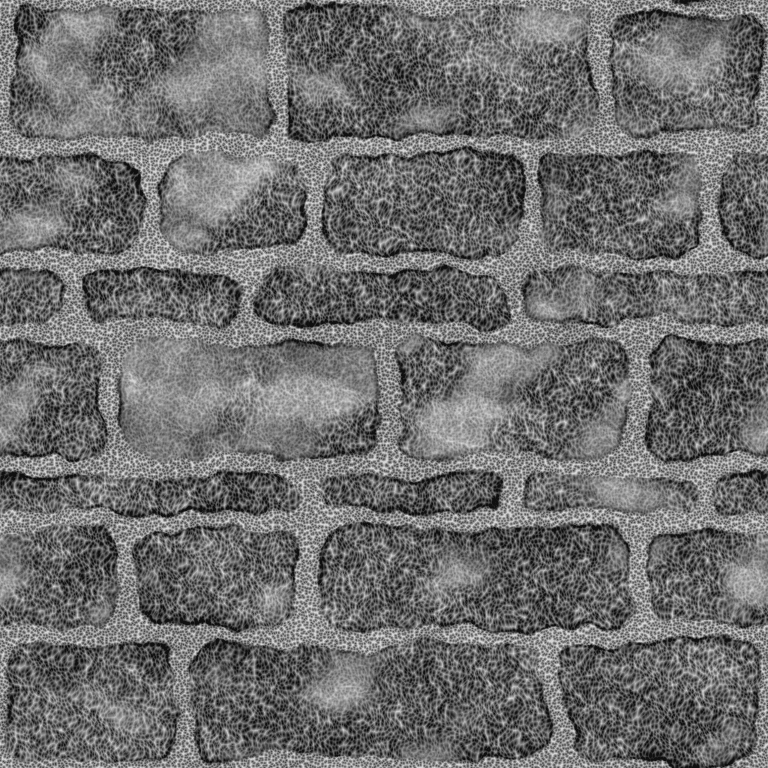
This texture map is drawn by a three.js fragment shader. Its source:

```glsl
varying vec2 vUv;

const float TAU = 6.28318;

vec2 hash2(vec2 p) {
  vec2 s = vec2(dot(p, vec2(127.1, 311.7)), dot(p, vec2(269.5, 183.3)));
  return fract(sin(s) * 43758.5);
}

// Distance to the nearest scattered point, tiling over the unit square
float cellular(vec2 uv, vec2 count) {
  vec2 p = uv * count;
  vec2 cell = floor(p);
  float nearest = 4.0;
  for (int y = -1; y <= 1; y++) {
    for (int x = -1; x <= 1; x++) {
      vec2 id = cell + vec2(float(x), float(y));
      vec2 delta = id + hash2(mod(id, count)) - p;
      nearest = min(nearest, dot(delta, delta));
    }
  }
  return sqrt(nearest);
}

// Layered sines with whole frequencies, so the sum tiles; spread is about 1
float waves(vec2 p, float scale, float seed) {
  float sum = 0.0;
  for (int i = 0; i < 6; i++) {
    vec2 rnd = hash2(vec2(float(i) + 1.0, seed));
    vec2 freq = floor((rnd - 0.5) * 2.0 * scale + 0.5);
    sum += sin(TAU * (dot(freq, p) + rnd.x + seed * 0.37)) / (1.0 + 0.5 * float(i));
  }
  return sum;
}

// Top and bottom of the course at a depth, and its vertical joints
vec2 courseAt(float depth, out vec4 joints) {
  if (depth < 0.190) { joints = vec4(0.005, 0.362, 0.784, 1.005); return vec2(0.0, 0.190); }
  if (depth < 0.341) { joints = vec4(0.195, 0.413, 0.686, 0.927); return vec2(0.190, 0.341); }
  if (depth < 0.432) { joints = vec4(0.089, 0.327, 0.670, 1.089); return vec2(0.341, 0.432); }
  if (depth < 0.608) { joints = vec4(0.145, 0.505, 0.826, 1.145); return vec2(0.432, 0.608); }
  if (depth < 0.677) { joints = vec4(0.396, 0.665, 0.919, 1.396); return vec2(0.608, 0.677); }
  if (depth < 0.827) { joints = vec4(0.165, 0.404, 0.836, 1.165); return vec2(0.677, 0.827); }
  joints = vec4(0.0, 0.238, 0.725, 1.0);
  return vec2(0.827, 1.0);
}

// Left and right joint around x, which lies within one turn of the first joint
vec2 spanAt(float x, vec4 joints) {
  if (x < joints.y) return joints.xy;
  if (x < joints.z) return joints.yz;
  if (x < joints.w) return joints.zw;
  return vec2(joints.w, joints.x + 1.0);
}

float roundedBox(vec2 p, vec2 halfSize, float radius) {
  vec2 q = abs(p) - halfSize + radius;
  return length(max(q, 0.0)) + min(max(q.x, q.y), 0.0) - radius;
}

// Signed distance to the stone outline; also gives its random pair
float stoneDistance(vec2 p, out vec2 rnd) {
  vec4 joints;
  float depth = fract(1.0 - p.y);
  vec2 course = courseAt(depth, joints);
  float x = joints.x + fract(p.x - joints.x);
  vec2 span = spanAt(x, joints);
  rnd = hash2(floor(vec2(span.x, course.x) * 100.0) + 3.0);
  vec2 middle = 0.5 * vec2(span.x + span.y, course.x + course.y);
  vec2 halfSize = 0.5 * vec2(span.y - span.x, course.y - course.x);
  halfSize -= vec2(0.0115, 0.0105) + 0.003 * rnd;
  float radius = min(mix(0.022, 0.042, rnd.x), 0.85 * halfSize.y);
  return roundedBox(vec2(x, depth) - middle, halfSize, radius);
}

// Chiselled planes on a slanted lattice
float facets(vec2 p) {
  return cellular(vec2(p.x + p.y, p.y), vec2(7.0, 12.0));
}

// Pitted, streaked rock with paler worn faces
float rockTone(vec2 p, vec2 warp, float fine, vec2 rnd) {
  vec2 bent = p + 0.0016 * warp;
  float pits = cellular(bent, vec2(235.0, 165.0)) - 0.45;
  float hollows = cellular(bent, vec2(110.0, 64.0)) - 0.45;
  float streaks = cellular(p + 0.004 * warp, vec2(58.0, 17.0)) - 0.45;
  vec2 folded = p + 0.005 * warp;
  float plane = facets(folded);
  float relief = plane - facets(folded + vec2(0.012, -0.016));
  float worn = 0.12 + 0.24 * waves(p, 6.0, 5.0) + 0.8 * (rnd.y - 0.5) + 0.7 * (plane - 0.45);
  worn = smoothstep(0.05, 0.6, worn);
  float rough = 0.40 + 0.62 * pits + 0.30 * hollows + 0.16 * streaks;
  float face = 0.56 + 0.22 * (fine - 0.45) + 0.22 * pits + 0.12 * streaks + 0.45 * relief;
  float broad = 0.03 * waves(p, 5.0, 9.0) + 0.025 * waves(p, 13.0, 11.0);
  return mix(rough + 0.12 * relief, face, worn) + broad;
}

void main() {
  vec2 p = vUv;
  vec2 sway = vec2(waves(p, 6.0, 1.0), waves(p, 6.0, 2.0));
  vec2 warp = vec2(waves(p, 27.0, 3.0), waves(p, 27.0, 4.0));
  float fine = cellular(p + 0.0006 * warp, vec2(256.0));

  // Ragged, partly eroded outline
  vec2 rnd;
  float chips = cellular(p, vec2(43.0, 37.0)) - 0.45;
  float d = stoneDistance(p + 0.0036 * sway + 0.0014 * warp, rnd);
  d += 0.006 * chips + 0.0018 * waves(p, 11.0, 10.0);

  // Grainy mortar around rock with unevenly shaded rims
  float shade = clamp(0.6 + 0.4 * waves(p, 9.0, 7.0), 0.1, 1.2);
  float mortar = 0.27 + 0.68 * fine + 0.02 * waves(p, 9.0, 6.0);
  float rock = rockTone(p, warp, fine, rnd) - 0.12 * shade * smoothstep(-0.012, 0.0, d);
  float tone = mix(rock, mortar, smoothstep(-0.0025, 0.0025, d));
  tone -= 0.17 * shade * exp(-pow((d + 0.001) / 0.003, 2.0));

  gl_FragColor = vec4(vec3(clamp(tone, 0.06, 0.84)), 1.0);
}
```
